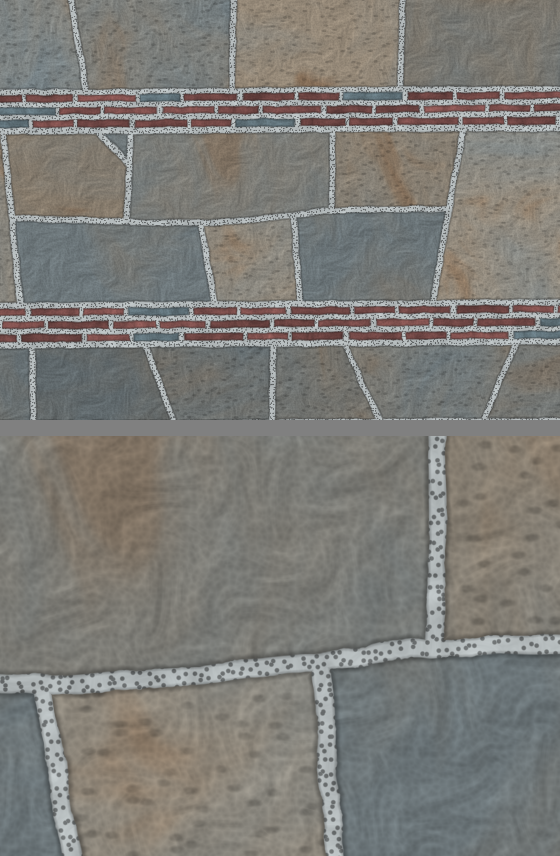
Top: the whole. Bottom: its middle third, enlarged.
Give the GLSL for this texture, as a Shadertoy shader.

```glsl
// Masonry wall: courses of large irregular sandstone blocks, parted by two bands
// of three thin brick rows, all set in pale speckled mortar. Slanted joint lines
// give the blocks; warped sines and cellular noise give stains, relief and grit.

#define JOINT 0.0075        // half width of mortar between blocks
#define BRICK_PERIOD 0.1276 // brick length with its gap
#define BRICK_HALF 0.0092   // half height of a brick
#define COURSE 0.0305       // spacing of brick rows
#define TILT 0.0065         // slight rise of the courses to the right
#define ROUGHNESS 0.20      // strength of the stone relief
#define COOL vec3(0.44, 0.48, 0.495)
#define WARM vec3(0.54, 0.495, 0.435)
#define RUST vec3(0.45, 0.33, 0.23)
#define RED_BRICK vec3(0.45, 0.285, 0.275)
#define BLUE_BRICK vec3(0.38, 0.45, 0.48)
#define MORTAR vec3(0.71, 0.735, 0.74)

struct Piece { float edge; float seed; float warmth; int index; };

float hash(vec2 p) {
    return fract(sin(dot(p, vec2(127.1, 311.7))) * 43758.5);
}

// Distance to the nearest scattered point
float cellular(vec2 p) {
    vec2 cell = floor(p);
    float nearest = 2.0;
    for (int j = -1; j <= 1; j++)
    for (int i = -1; i <= 1; i++) {
        vec2 c = cell + vec2(i, j);
        vec2 point = c + vec2(hash(c), hash(c + 57.3));
        nearest = min(nearest, distance(p, point));
    }
    return nearest;
}

// Layered, domain-warped sines, about -1 to 1
float swirl(vec2 p) {
    float sum = 0.0, amp = 0.5;
    for (int i = 0; i < 5; i++) {
        p = mat2(1.4, 1.1, -1.1, 1.4) * p + 1.7;
        p += 0.6 * sin(p.yx * 1.1);
        sum += amp * sin(p.x) * cos(p.y);
        amp *= 0.62;
    }
    return sum;
}

// One course of blocks, cut by joints that run from base to top
Piece blockRow(vec2 p, float low, float high, float base[5], float top[5], float warmth[6]) {
    float t = (p.y - low) / (high - low);
    float edge = min(p.y - low, high - p.y);
    int index = 0;
    for (int i = 0; i < 5; i++) {
        float side = p.x - mix(base[i], top[i], t);
        edge = min(edge, abs(side));
        if (side > 0.0) index++;
    }
    return Piece(edge, float(index) + 10.0 * low, warmth[index], index);
}

// Tall course: outer blocks span it, inner ones are split by a wavy bed joint
Piece middleRow(vec2 p) {
    float bed = 0.472 + 0.028 * smoothstep(0.5, 0.85, p.x) + 0.012 * (1.0 - smoothstep(0.0, 0.4, p.x));
    Piece s;
    if (p.y > bed) {
        s = blockRow(p, 0.276, 0.691, float[5](0.049, 0.290, 0.787, 1.03, 9.0),
            float[5](0.008, 0.312, 0.793, 1.103, 9.0), float[6](0.6, 0.95, 0.45, 0.75, 0.7, 0.7));
        // Small corner chip
        float chip = dot(p - vec2(0.295, 0.622), vec2(0.74, 0.67));
        if (s.index == 1) {
            s.edge = min(s.edge, abs(chip));
            if (chip > 0.0) s.warmth = 0.2;
        }
    } else {
        s = blockRow(p, 0.276, 0.691, float[5](0.049, 0.512, 0.715, 1.03, 9.0),
            float[5](0.008, 0.440, 0.685, 1.103, 9.0), float[6](0.6, 0.05, 0.65, 0.1, 0.7, 0.7));
        if (s.index > 0 && s.index < 4) s.seed += 7.0;
    }
    if (s.index > 0 && s.index < 4) s.edge = min(s.edge, abs(p.y - bed));
    return s;
}

// Three staggered brick rows around a centre height
Piece brickBand(vec2 p, float centre) {
    float row = clamp(floor((p.y - centre) / COURSE + 0.5), -1.0, 1.0);
    float rowSeed = row + 20.0 * centre;
    float u = (p.x - 0.06) / BRICK_PERIOD + (row == 0.0 ? 0.5 : 0.0);
    u += 0.11 * sin(2.3 * u + 4.0 * rowSeed);
    float seed = hash(vec2(floor(u), rowSeed));
    float rise = BRICK_HALF - 0.0015 * seed - abs(p.y - centre - row * COURSE);
    float run = (0.5 - abs(fract(u) - 0.5)) * BRICK_PERIOD - 0.0055;
    return Piece(min(rise, run), seed, 0.0, 0);
}

vec3 stoneColor(vec2 p, Piece s) {
    float tint = hash(vec2(s.seed, 3.0));
    vec2 q = p + s.seed * 1.37;
    float stain = swirl(q * 5.0);
    vec3 col = mix(COOL, WARM, clamp(s.warmth + 0.45 * stain, 0.0, 1.0));
    col = mix(col, RUST, 0.6 * s.warmth * smoothstep(0.25, 0.8, stain));
    // Relief lit from the upper left, then tool pits
    float relief = swirl(q * 28.0) - swirl((q + vec2(0.004, -0.004)) * 28.0);
    float pit = smoothstep(0.24, 0.08, cellular(q * vec2(30.0, 55.0))) * step(0.45, tint);
    return col * (0.93 + 0.18 * tint + ROUGHNESS * relief - 0.16 * pit);
}

void mainImage(out vec4 fragColor, in vec2 fragCoord) {
    vec2 p = fragCoord / iResolution.y;
    float pixel = 1.0 / iResolution.y;
    vec2 w = p + 0.003 * vec2(swirl(p * 22.0), swirl(p * 22.0 + 9.0));
    w.y -= TILT * (p.x - 0.667);

    // Pick the course, then colour its piece
    bool upperBand = w.y > 0.691 && w.y < 0.784;
    bool lowerBand = w.y > 0.182 && w.y < 0.276;
    Piece s;
    vec3 col;
    if (upperBand || lowerBand) {
        s = brickBand(w, upperBand ? 0.739 : 0.2297);
        col = s.seed < 0.12 ? BLUE_BRICK : RED_BRICK * (0.85 + 0.3 * s.seed);
        col *= 1.0 + 0.2 * swirl(p * 40.0);
    } else {
        if (w.y > 0.784)
            s = blockRow(w, 0.784, 1.1, float[5](0.206, 0.553, 0.952, 9.0, 9.0),
                float[5](0.153, 0.557, 0.962, 9.0, 9.0), float[6](0.25, 0.35, 1.0, 0.6, 0.5, 0.5));
        else if (w.y > 0.276) s = middleRow(w);
        else
            s = blockRow(w, -0.006, 0.182, float[5](0.08, 0.417, 0.648, 0.905, 1.15),
                float[5](0.076, 0.344, 0.651, 0.82, 1.23), float[6](0.2, 0.25, 0.15, 0.5, 0.4, 0.3));
        s.edge -= JOINT;
        col = stoneColor(p, s) * (w.y < 0.182 ? 0.9 : 1.0);
    }
    col *= mix(0.72, 1.0, smoothstep(0.0, 0.005, s.edge));
    col *= 0.95 + 0.12 * cellular(p * 190.0);

    // Speckled mortar, shaded where it meets the pieces
    float speck = smoothstep(0.38, 0.15, cellular(p * 150.0));
    vec3 mortar = MORTAR * (1.0 + 0.1 * swirl(p * 50.0) - 0.42 * speck);
    mortar *= mix(0.8, 1.0, smoothstep(0.0, 0.003, -s.edge));
    fragColor = vec4(mix(mortar, col, smoothstep(-pixel, pixel, s.edge)), 1.0);
}
```
